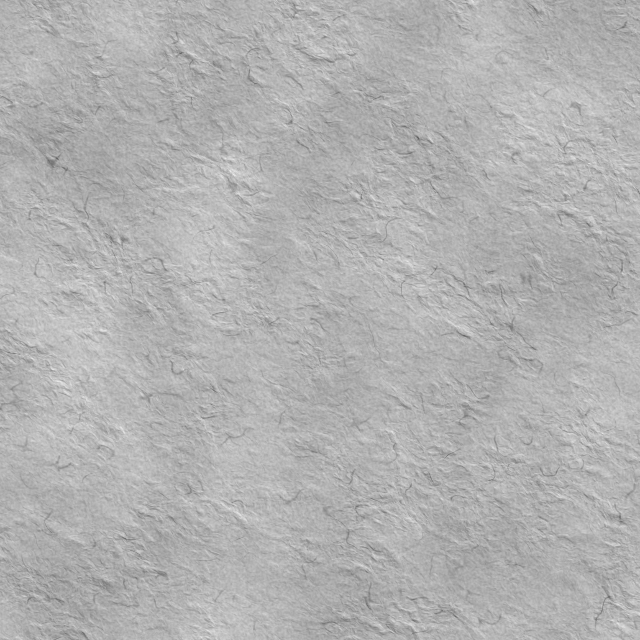
Reproduce this texture procedurally as a WebGL 2 fragment shader.

```glsl
#version 300 es
precision highp float;
// Rough grey plaster: raking light over small crumbly ledges, short cracks and soft stains.

#define BASE_TONE 0.702
#define STAIN_SCALE 4.5
#define STAIN_CONTRAST 0.08
#define RELIEF_SCALE 32.0
#define RELIEF_CONTRAST 0.042
#define LIGHT_DIR vec2(0.45, 0.89)
#define LIGHT_STEP 0.0015
#define GRAIN_DIR vec2(0.88, -0.47)
#define GRAIN_STRETCH 0.76
#define CRACK_SCALE 30.0
#define CRACK_DEPTH 0.11
#define SPECKLE 0.06

uniform vec2 u_resolution;
out vec4 fragColor;

// Random unit gradient for a lattice cell
vec2 cellGradient(ivec2 cell) {
    uint h = uint(cell.x) * 1597334677u ^ uint(cell.y) * 3812015801u;
    h = (h ^ (h >> 15)) * 2246822519u;
    h = (h ^ (h >> 13)) * 3266489917u;
    h ^= h >> 16;
    float angle = float(h & 65535u) * 6.28318 / 65536.0;
    return vec2(cos(angle), sin(angle));
}

float gradientNoise(vec2 p) {
    ivec2 cell = ivec2(floor(p));
    vec2 f = fract(p);
    vec2 blend = f * f * f * (f * (f * 6.0 - 15.0) + 10.0);
    float a = dot(cellGradient(cell), f);
    float b = dot(cellGradient(cell + ivec2(1, 0)), f - vec2(1, 0));
    float c = dot(cellGradient(cell + ivec2(0, 1)), f - vec2(0, 1));
    float d = dot(cellGradient(cell + ivec2(1, 1)), f - vec2(1, 1));
    return mix(mix(a, b, blend.x), mix(c, d, blend.x), blend.y);
}

// Layered noise for stains
float fbm(vec2 p) {
    float sum = 0.0, amp = 1.0;
    for (int i = 0; i < 5; i++) {
        sum += amp * gradientNoise(p);
        p = mat2(1.6, 1.2, -1.2, 1.6) * p + 17.3;
        amp *= 0.62;
    }
    return sum;
}

// Stretch along the grain and bend the result so ledges stay irregular
vec2 grainSpace(vec2 p) {
    vec2 along = GRAIN_DIR;
    vec2 q = vec2(dot(p, along) * GRAIN_STRETCH, dot(p, vec2(-along.y, along.x)));
    vec2 coarse = vec2(gradientNoise(q * 16.0 + 3.7), gradientNoise(q * 16.0 + 41.2));
    vec2 fine = vec2(gradientNoise(q * 75.0 + 9.1), gradientNoise(q * 75.0 + 63.8));
    return q + 0.012 * coarse + 0.0035 * fine;
}

// Surface height: small lumps parted by sharp creases
float height(vec2 p) {
    vec2 q = grainSpace(p);
    float sum = 0.0, freq = RELIEF_SCALE, weight = 0.75;
    for (int i = 0; i < 4; i++) {
        float n = gradientNoise(q * freq + float(i) * 23.7);
        sum += weight * mix(n, sqrt(n * n + 0.002), 0.6) / freq;
        freq *= 2.03;
        weight = 1.0;
    }
    return sum;
}

void main() {
    vec2 p = gl_FragCoord.xy / u_resolution.y + 2.0;

    // Broad stains, and patches that are rougher than others
    float tone = BASE_TONE + STAIN_CONTRAST * fbm(p * STAIN_SCALE);
    float patches = gradientNoise(p * 6.0 + 31.0) + 0.8 * gradientNoise(p * 17.0 + 7.0);
    float rough = mix(0.6, 1.35, smoothstep(-0.4, 0.4, patches));

    // Slope towards the light, with deeper shadows than highlights
    vec2 light = normalize(LIGHT_DIR);
    float slope = (height(p) - height(p + light * LIGHT_STEP)) / LIGHT_STEP;
    slope *= slope < 0.0 ? 1.15 : 0.95;
    tone += RELIEF_CONTRAST * rough * slope;

    // Short broken cracks
    vec2 q = grainSpace(p);
    float seam = gradientNoise(q * CRACK_SCALE + 57.0);
    float broken = smoothstep(0.08, 0.3, gradientNoise(q * 37.0 + 83.0));
    float crack = 1.0 - smoothstep(0.0, 0.06, abs(seam));
    tone -= CRACK_DEPTH * rough * broken * crack;

    // Fine mineral speckle
    tone += SPECKLE * gradientNoise(p * 250.0);
    tone += 0.6 * SPECKLE * gradientNoise(p * 130.0 + 11.0);

    fragColor = vec4(clamp(vec3(tone), 0.0, 1.0), 1.0);
}
```
